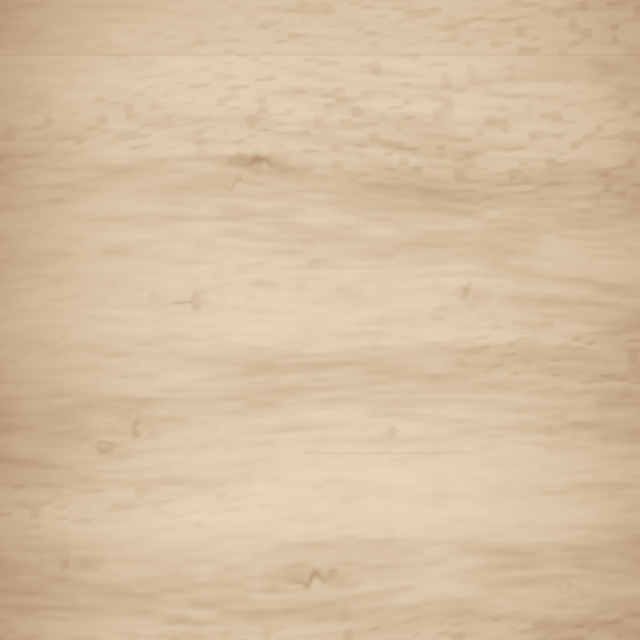
A WebGL 2 fragment shader for this texture:

```glsl
#version 300 es
precision highp float;
// Pale wooden board with soft horizontal grain, small knots and shaded edges.

uniform vec2 u_resolution;
out vec4 fragColor;

const vec3 DARK_WOOD = vec3(0.66, 0.53, 0.40);
const vec3 LIGHT_WOOD = vec3(0.91, 0.835, 0.725);
const int KNOT_COUNT = 12;

float hash(vec2 cell) {
    vec3 h = fract(cell.xyx * vec3(0.1031, 0.1030, 0.0973));
    h += dot(h, h.yzx + 33.33);
    return fract((h.x + h.y) * h.z);
}

float valueNoise(vec2 p) {
    vec2 cell = floor(p);
    vec2 f = fract(p);
    f = f * f * (3.0 - 2.0 * f);
    float low = mix(hash(cell), hash(cell + vec2(1.0, 0.0)), f.x);
    float high = mix(hash(cell + vec2(0.0, 1.0)), hash(cell + 1.0), f.x);
    return mix(low, high, f.y);
}

// Noise centred on zero
float signedNoise(vec2 p, vec2 scale, float seed) {
    return valueNoise(p * scale + seed) - 0.5;
}

float gaussian(vec2 offset, vec2 radius) {
    vec2 d = offset / radius;
    return exp(-dot(d, d));
}

vec2 rotate(vec2 p, float angle) {
    float c = cos(angle), s = sin(angle);
    return vec2(c * p.x + s * p.y, c * p.y - s * p.x);
}

vec2 knotCentre(float id) {
    return fract(vec2(0.16, 0.33) + id * vec2(0.618, 0.245)) * 0.84 + vec2(0.08, 0.06);
}

// Fibres spread apart around each knot
float fibreShift(vec2 p) {
    float shift = 0.0;
    for (int i = 0; i < KNOT_COUNT; i++) {
        vec2 d = p - knotCentre(float(i));
        shift -= 0.4 * d.y * gaussian(d, vec2(0.10, 0.03));
    }
    return shift;
}

// Dark irregular cores with faint streaks trailing along the grain
float knotShade(vec2 p) {
    float shade = 0.0;
    vec2 ragged = 0.024 * vec2(signedNoise(p, vec2(50.0), 3.0), signedNoise(p, vec2(75.0), 17.0));
    for (int i = 0; i < KNOT_COUNT; i++) {
        float id = float(i);
        float size = mix(0.4, 1.2, hash(vec2(id, 4.0)));
        float upright = step(0.6, hash(vec2(id, 9.0)));
        vec2 d = p - knotCentre(id) + ragged;
        vec2 core = rotate(d, mix(0.12, 1.15, upright));
        vec2 coreRadius = mix(vec2(0.034, 0.008), vec2(0.022, 0.009), upright);
        shade += 0.26 * size * gaussian(core, coreRadius * size);
        shade += 0.13 * size * gaussian(d, vec2(0.085, 0.016) * size);
    }
    return shade;
}

// Wide bands, streaks and fine broken fibres, each layer thinner than the last
float grain(vec2 p) {
    float tone = 0.03 * sin(31.0 * p.y + 1.6 * sin(2.3 * p.x)) + 0.02 * sin(67.0 * p.y + 2.0 * p.x);
    tone += 0.36 * signedNoise(p, vec2(1.6, 10.0), 5.0);
    tone += 0.16 * signedNoise(p, vec2(4.5, 32.0), 23.0);
    tone += 0.16 * signedNoise(p, vec2(10.0, 80.0), 41.0);
    tone += 0.16 * signedNoise(p, vec2(22.0, 125.0), 67.0);
    return tone;
}

// Short slanted pores, sparse everywhere and dense in a few bands
float pores(vec2 p) {
    float band = 0.25 + 0.75 * smoothstep(0.5, 0.8, valueNoise(p * vec2(2.2, 9.0) + 80.0));
    float fleck = valueNoise(rotate(p, 0.14) * vec2(48.0, 125.0) + 11.0);
    return band * smoothstep(0.5, 0.95, fleck);
}

// Thin horizontal joint, faded out beyond its two ends
float joint(vec2 p, float height, vec2 ends) {
    float span = smoothstep(ends.x - 0.1, ends.x + 0.1, p.x) * (1.0 - smoothstep(ends.y - 0.1, ends.y + 0.1, p.x));
    return span * exp(-pow((p.y - height) / 0.0022, 2.0));
}

float edgeShade(vec2 p) {
    vec2 d = abs(p - 0.5) * 2.0;
    float side = mix(0.50, 0.32, smoothstep(0.3, 0.7, p.x));
    return side * pow(d.x, 3.0) + 0.08 * pow(d.y, 4.0);
}

// Compresses tones above the knee
float softenHighlights(float tone, float knee) {
    return tone - 0.6 * max(tone - knee, 0.0);
}

void main() {
    vec2 p = gl_FragCoord.xy / u_resolution;
    float wave = 0.012 * sin(4.2 * p.x + 5.0 * p.y) + 0.03 * signedNoise(p, vec2(2.5, 4.0), 51.0);
    vec2 fibre = vec2(p.x, p.y + wave + fibreShift(p));

    float tone = softenHighlights(0.87 + grain(fibre), 0.9);
    tone -= 0.17 * pores(fibre) + knotShade(p) + edgeShade(p);
    tone -= 0.06 * smoothstep(0.912, 0.916, p.y);
    tone -= 0.10 * joint(p, 0.914, vec2(-0.2, 1.2)) + 0.09 * joint(p, 0.292, vec2(0.45, 0.75));

    fragColor = vec4(mix(DARK_WOOD, LIGHT_WOOD, clamp(tone, 0.0, 1.0)), 1.0);
}
```
